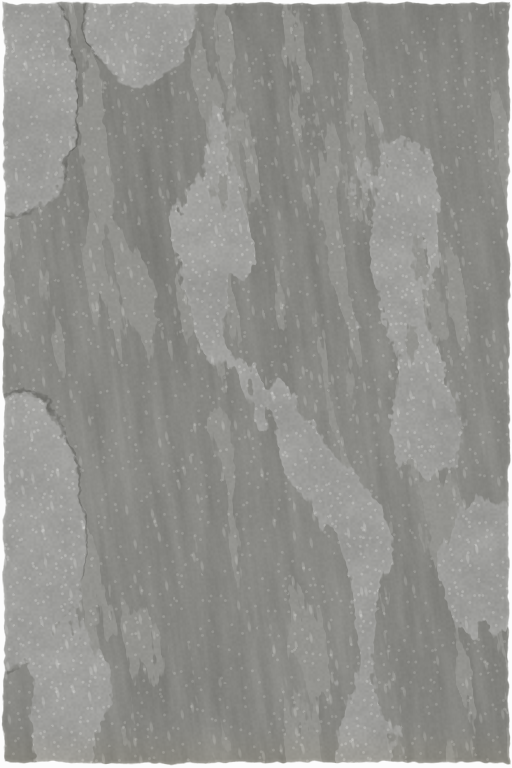
Write a Shadertoy shader that draws this texture.

```glsl
// Weathered grey slate slab with pale, downward-drifting mineral patches and a chipped white border.

float hash(vec2 p) {
    vec3 q = fract(vec3(p.xyx) * 0.1031);
    q += dot(q, q.yzx + 33.33);
    return fract((q.x + q.y) * q.z);
}

float noise(vec2 p) {
    vec2 i = floor(p), f = fract(p);
    f = f * f * (3.0 - 2.0 * f);
    return mix(mix(hash(i), hash(i + vec2(1, 0)), f.x),
               mix(hash(i + vec2(0, 1)), hash(i + vec2(1, 1)), f.x), f.y);
}

float fbm(vec2 p) {
    float sum = 0.0, amp = 0.5;
    for (int i = 0; i < 5; i++) {
        sum += amp * noise(p);
        p = mat2(1.9, 0.2, -0.2, 1.9) * p + 17.3;
        amp *= 0.53;
    }
    return sum / 1.02;
}

// Cellular noise: distance to the nearest point, and that point's random value
vec2 cells(vec2 p) {
    vec2 best = vec2(9.0, 0.0);
    for (int y = -1; y <= 1; y++)
    for (int x = -1; x <= 1; x++) {
        vec2 id = floor(p) + vec2(x, y);
        float d = length(id + vec2(hash(id), hash(id + 71.7)) - p);
        if (d < best.x) best = vec2(d, hash(id + 31.1));
    }
    return best;
}

// Approximate depth inside an ellipse, positive within
float blob(vec2 p, vec2 centre, vec2 radius) {
    return (1.0 - length((p - centre) / radius)) * min(radius.x, radius.y);
}

void mainImage(out vec4 fragColor, in vec2 fragCoord) {
    float px = 1.0 / iResolution.y;
    vec2 p = fragCoord * px;
    float right = iResolution.x * px;

    // Grain coordinates lean to the right going down
    vec2 grain = vec2(p.x + 0.13 * p.y, p.y);
    vec2 warped = p + 0.035 * (vec2(fbm(p * 13.0), fbm(p * 13.0 + 40.0)) - 0.5);

    // Broad bare patches on the left
    float slabs = blob(warped, vec2(0.02, 0.31), vec2(0.085, 0.18));
    slabs = max(slabs, blob(warped, vec2(0.015, 0.88), vec2(0.085, 0.16)));
    slabs = max(slabs, blob(warped, vec2(0.18, 0.97), vec2(0.07, 0.085)));

    // Winding central vein
    float veinX = mix(0.27, 0.48, smoothstep(0.65, 0.25, p.y)) + 0.008 * sin(p.y * 31.0);
    float veinWidth = 0.033 + 0.010 * sin(p.y * 19.0 + 1.0);
    float patches = min(veinWidth - abs(warped.x - veinX), 0.5 * (0.88 - p.y));

    // Chain of islands on the right, and remnants at the lower left
    patches = max(patches, blob(warped, vec2(0.52, 0.66), vec2(0.042, 0.125)));
    patches = max(patches, blob(warped, vec2(0.55, 0.45), vec2(0.045, 0.105)));
    patches = max(patches, blob(warped, vec2(0.63, 0.27), vec2(0.065, 0.080)));
    patches = max(patches, blob(warped, vec2(0.08, 0.07), vec2(0.045, 0.120)));
    patches += 0.09 * (fbm(grain * vec2(32, 9) + 5.0) - 0.5);
    slabs += 0.025 * (fbm(p * 28.0) - 0.5);
    float depth = max(slabs, patches) + 0.008 * (noise(p * 190.0) - 0.5);
    float pale = smoothstep(-0.002, 0.003, depth);

    // Small ragged flakes drawn out along the grain
    float flakeField = fbm(grain * vec2(34, 6.5) + 61.0) + 0.07 * (noise(p * vec2(210, 120)) - 0.5);
    float flakes = smoothstep(0.61, 0.645, flakeField);

    // Dark stone: long streaks, cloudy tone and fine grain
    float streaks = fbm(grain * vec2(75, 9));
    float dust = noise(p * 330.0) - 0.5;
    float dark = 0.525 + 0.10 * (streaks - 0.5) + 0.06 * (fbm(p * 5.0) - 0.5) + 0.022 * dust;

    // Pale stone: mottled and powdery
    float light = 0.617 + 0.09 * (fbm(p * 24.0 + 9.0) - 0.5) + 0.035 * dust;
    float tone = mix(dark, 0.588 + 0.03 * dust, 0.85 * flakes);
    tone = mix(tone, light, pale);

    // Powdery rims, with a thin shadow where the left slabs break away
    tone += 0.022 * smoothstep(0.006, 0.0, abs(depth - 0.004)) * noise(p * 150.0);
    float crack = smoothstep(0.0022, 0.0004, abs(slabs + 0.001));
    tone -= 0.09 * crack * smoothstep(0.48, 0.62, noise(p * 11.0 + 3.0));

    // Bright specks and short scratches
    vec2 speck = cells(p * 110.0);
    tone += 0.07 * smoothstep(0.30, 0.10, speck.x) * step(0.78 - 0.2 * pale, speck.y);
    vec2 scratch = cells(grain * vec2(95, 32));
    tone += 0.07 * smoothstep(0.28, 0.10, scratch.x) * step(0.86, scratch.y);

    vec3 stone = vec3(tone, tone, tone - 0.016 + 0.006 * pale);
    stone += vec3(0.010, 0.004, -0.010) * smoothstep(0.06, 0.0, p.y);

    // Chipped outline over the white ground
    float chips = 0.007 * (fbm(p * 32.0 + 80.0) - 0.5) + 0.002 * (noise(p * 130.0) - 0.5);
    float inset = min(min(p.x - 0.005, right - 0.004 - p.x),
                      min(p.y - 0.007, 0.996 - p.y)) + chips;
    stone += 0.05 * smoothstep(0.005, 0.0, inset);
    float slab = smoothstep(-px, px, inset);
    fragColor = vec4(mix(vec3(0.99), stone, slab), 1.0);
}
```
